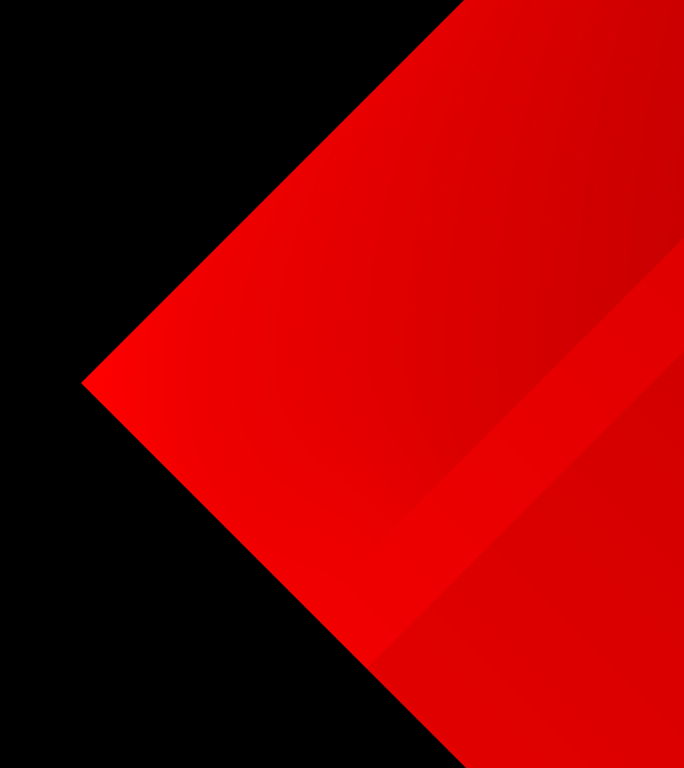
A WebGL 1 fragment shader for this background:

```glsl
precision highp float;

uniform vec2 u_resolution;

const vec2 APEX = vec2(0.1055, 0.5013);
const vec2 DOT_ORIGIN = vec2(0.3568, 0.9544);
const float DOT_PITCH = 0.0399;
const float DOT_RADIUS = 0.002;
const float BAND_START = 0.596;
const float BAND_END = 0.7435;
const vec3 RED = vec3(1.0, 0.0, 0.0);

// Antialiased step: 0 below the edge, 1 above it
float edge(float value, float limit, float blur) {
  return smoothstep(limit - blur, limit + blur, value);
}

// Staggered lattice of round dots
float dotLattice(vec2 p, float pitch, float radius, float blur) {
  vec2 cell = p / pitch;
  float row = floor(cell.y + 0.5);
  cell.x += 0.5 * mod(row, 2.0);
  vec2 offset = (fract(cell + 0.5) - 0.5) * pitch;
  return 1.0 - edge(length(offset), radius, blur);
}

// Brightness falling away from the apex and from both sides of the wedge
float wedgeShade(float s, float t) {
  float falloff = 0.07 * s + 0.06 * t + 0.10 * sqrt(s * t);
  return 1.0 - falloff - 0.03 * smoothstep(0.0, 0.3, s + t);
}

void main() {
  vec2 p = gl_FragCoord.xy / u_resolution.y;
  float pixel = 1.0 / u_resolution.y;

  // Diagonal coordinates: s from the lower side, t from the upper side
  vec2 d = p - APEX;
  float s = d.x + d.y;
  float t = d.x - d.y;
  float along = max(s, 0.0);
  float across = max(t, 0.0);

  // Three diagonal zones
  float bandShade = 0.945 - 0.07 * along;
  float lowerShade = 0.885 - 0.075 * along;
  float upperShade = wedgeShade(along, across);

  // The upper zone melts into the band near the lower side
  float melt = (1.0 - smoothstep(0.05, 0.45, along)) * smoothstep(0.2, 0.6, across);
  upperShade = mix(upperShade, bandShade, melt);

  // Faint dots fading downwards
  float dots = dotLattice(p - DOT_ORIGIN, DOT_PITCH, DOT_RADIUS, pixel);
  upperShade += 0.025 * dots * smoothstep(0.45, 0.85, p.y);

  float shade = mix(upperShade, bandShade, edge(t, BAND_START, pixel));
  shade = mix(shade, lowerShade, edge(t, BAND_END, pixel));

  // Wedge over black
  float wedge = edge(min(s, t), 0.0, pixel);
  gl_FragColor = vec4(RED * shade * wedge, 1.0);
}
```
